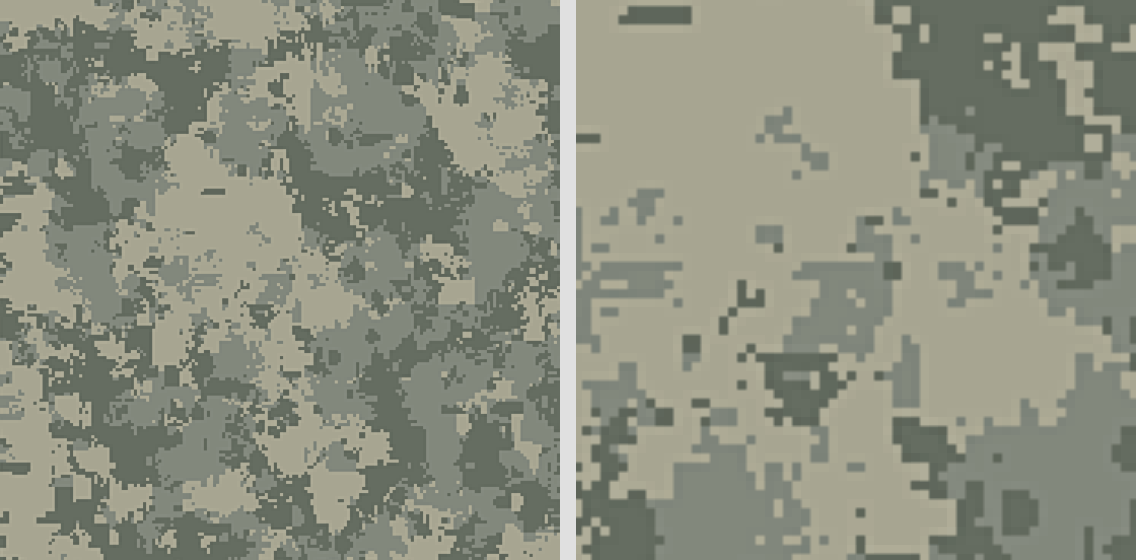
Left: the whole. Right: its middle third, enlarged.
Reproduce this pattern procedurally as a Shadertoy shader.

```glsl
// Digital camouflage: a fine square grid in three muted tones.
// Each cell picks its tone from thresholded value noise whose domain is
// shifted in short streaks; cell edges are filtered and lightly sharpened.

const vec3 DARK_GREEN = vec3(0.398, 0.427, 0.380);
const vec3 GREY_GREEN = vec3(0.510, 0.532, 0.488);
const vec3 TAN        = vec3(0.655, 0.648, 0.570);

const float CELLS        = 184.0;  // grid cells per canvas height
const float PATCH_SIZE   = 16.0;   // largest patches, in cells
const float ACCENT_SIZE  = 6.0;    // inset spots, in cells
const float ACCENT_LEVEL = 0.82;
const float TAN_LEVEL    = 0.077;
const float GREY_LEVEL   = 0.010;
const float STREAK_SHIFT = 4.5;    // raggedness of outlines, in cells
const float EDGE_WIDTH   = 0.36;   // softness of cell edges, in cells
const float SHARPEN      = 0.35;
const float HALO_LIMIT   = 0.035;

float hash(vec2 p, float seed) {
    uvec3 v = uvec3(ivec3(vec3(p, seed)) + 4096);
    v = v * 1664525u + 1013904223u;
    v.x += v.y * v.z; v.y += v.z * v.x; v.z += v.x * v.y;
    v ^= v >> 16u;
    v.x += v.y * v.z; v.y += v.z * v.x; v.z += v.x * v.y;
    return float(v.x >> 8u) / 16777216.0;
}

float valueNoise(vec2 p, float seed) {
    p += seed * vec2(0.37, 0.71);
    vec2 i = floor(p), f = fract(p);
    f = f * f * (3.0 - 2.0 * f);
    float low  = mix(hash(i, seed), hash(i + vec2(1, 0), seed), f.x);
    float high = mix(hash(i + vec2(0, 1), seed), hash(i + vec2(1, 1), seed), f.x);
    return mix(low, high, f.y);
}

// Signed patch field; roughness scales its two finest layers
float patchField(vec2 p, float roughness, float seed) {
    float broad = 0.44 * (valueNoise(p / PATCH_SIZE, seed) - 0.5)
                + 0.27 * (valueNoise(p / (0.47 * PATCH_SIZE), seed + 1.0) - 0.5);
    float fine  = 0.17 * (valueNoise(p / (0.25 * PATCH_SIZE), seed + 2.0) - 0.5)
                + 0.12 * (valueNoise(p / (0.125 * PATCH_SIZE), seed + 3.0) - 0.5);
    return broad + roughness * fine;
}

// Shift cells in short horizontal or vertical runs
vec2 streakWarp(vec2 cell) {
    bool flat_run = hash(floor(cell / 9.0), 31.0) < 0.5;
    vec2 run = floor(cell / (flat_run ? vec2(4, 2) : vec2(2, 4)));
    vec2 shift = vec2(hash(run, 32.0), hash(run, 33.0)) - 0.5;
    return cell + floor(shift * STREAK_SHIFT + 0.5);
}

vec3 cellColor(vec2 cell) {
    // Inset spots of a random tone
    vec2 spot = cell / ACCENT_SIZE;
    if (valueNoise(spot, 21.0) > ACCENT_LEVEL) {
        float pick = hash(floor(spot / 2.0), 22.0);
        return pick < 0.38 ? DARK_GREEN : pick < 0.76 ? GREY_GREEN : TAN;
    }
    // Tan lies over grey green, which lies over dark green
    vec2 p = streakWarp(cell);
    float roughness = mix(0.3, 1.8, valueNoise(cell / 20.0, 24.0));
    if (patchField(p, roughness, 1.0) > TAN_LEVEL) return TAN;
    return patchField(p, roughness, 11.0) > GREY_LEVEL ? GREY_GREEN : DARK_GREEN;
}

void mainImage(out vec4 fragColor, in vec2 fragCoord) {
    vec2 grid = fragCoord / iResolution.y * CELLS;
    vec2 cell = floor(grid);
    vec2 local = grid - cell - 0.5;
    float reach = 0.5 * clamp(CELLS / iResolution.y, EDGE_WIDTH, 1.0);

    // Box filter over the neighbouring cells
    vec3 color = vec3(0.0), average = vec3(0.0);
    for (int y = -1; y <= 1; y++) {
        for (int x = -1; x <= 1; x++) {
            vec2 offset = vec2(x, y);
            vec3 tone = cellColor(cell + offset);
            vec2 overlap = min(local + reach, offset + 0.5) - max(local - reach, offset - 0.5);
            vec2 cover = clamp(overlap / (2.0 * reach), 0.0, 1.0);
            color += tone * cover.x * cover.y;
            average += tone / 9.0;
        }
    }

    // Slight halo along the borders of tones
    color += clamp(SHARPEN * (color - average), -HALO_LIMIT, HALO_LIMIT);
    fragColor = vec4(color, 1.0);
}
```
